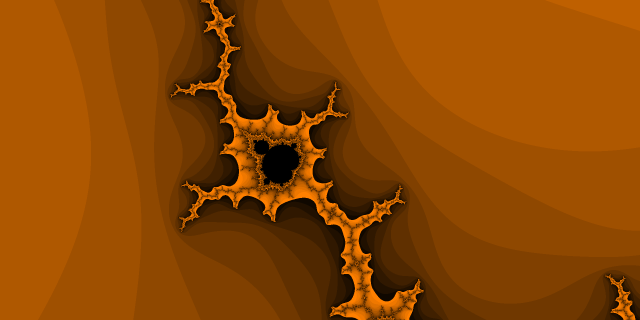
Give the GLSL for this background, as a WebGL 1 fragment shader.

```glsl
precision highp float;
// Draws a small Mandelbrot copy on its branching filament, in stepped orange bands.

uniform vec2 u_resolution;

const vec2 VIEW_CENTER = vec2(-0.1467, 1.0338);
const float VIEW_HEIGHT = 0.089;
const vec3 ORANGE = vec3(1.0, 0.5, 0.0);
const float BAND_COUNT = 16.0;
const float ESCAPE_RADIUS_SQ = 4.0;
const int MAX_STEPS = 256;
const int SAMPLES = 3; // per axis

vec2 complexSquare(vec2 z) {
  return vec2(z.x * z.x - z.y * z.y, 2.0 * z.x * z.y);
}

// Steps completed before escape, or -1.0 for points inside the set
float escapeSteps(vec2 c) {
  vec2 z = c;
  for (int i = 0; i < MAX_STEPS; i++) {
    if (dot(z, z) > ESCAPE_RADIUS_SQ) return float(i);
    z = complexSquare(z) + c;
  }
  return -1.0;
}

// Sawtooth ramp from full orange down to near black
vec3 bandColor(float steps) {
  if (steps < 0.0) return vec3(0.0);
  return ORANGE * (1.0 - mod(steps, BAND_COUNT) / BAND_COUNT);
}

vec2 toPlane(vec2 fragCoord) {
  vec2 p = (fragCoord - 0.5 * u_resolution) / u_resolution.y;
  return VIEW_CENTER + VIEW_HEIGHT * p;
}

void main() {
  // Average a grid of samples to smooth band and filament edges
  float n = float(SAMPLES);
  vec3 sum = vec3(0.0);
  for (int j = 0; j < SAMPLES; j++) {
    for (int i = 0; i < SAMPLES; i++) {
      vec2 offset = (vec2(float(i), float(j)) + 0.5) / n - 0.5;
      sum += bandColor(escapeSteps(toPlane(gl_FragCoord.xy + offset)));
    }
  }
  gl_FragColor = vec4(sum / (n * n), 1.0);
}
```
